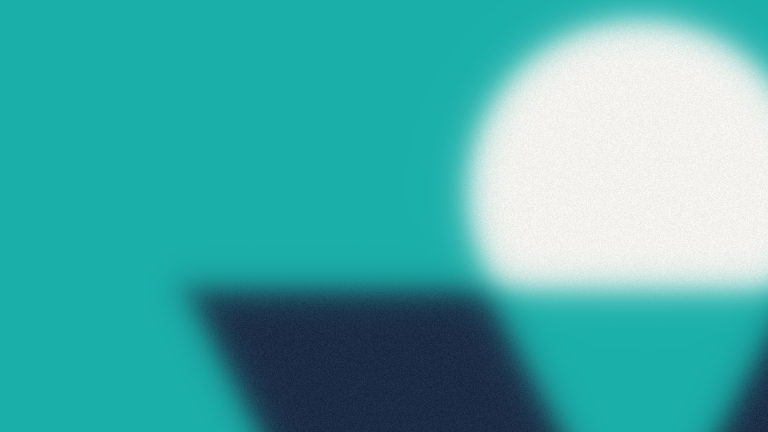
A WebGL 2 fragment shader for this background:

```glsl
#version 300 es
precision highp float;

uniform vec2 u_resolution;
out vec4 outColor;

// Colours
const vec3 TEAL = vec3(0.104, 0.688, 0.667);
const vec3 IVORY = vec3(0.957, 0.950, 0.936);
const vec3 NAVY = vec3(0.110, 0.170, 0.268);

// Layout, in canvas heights
const vec2 DISC_CENTER = vec2(1.4815, 0.5556);
const float DISC_RADIUS = 0.398;
const float HORIZON = 0.328;
const float INNER_WALL = 0.359;   // half width of the V at the horizon
const float OUTER_WALL = 1.047;   // half width of the bands at the horizon
const float INNER_SLOPE = 0.54;
const float OUTER_SLOPE = 0.50;

// Finish
const float BLUR = 0.034;
const float GRAIN_CELLS = 432.0;
const float GRAIN_AMOUNT = 0.045;

// Soft coverage of a shape from its signed distance (negative inside)
float coverage(float dist) {
    return 1.0 / (1.0 + exp(clamp(1.65 * dist / BLUR, -30.0, 30.0)));
}

// Signed distance to a slanted wall that narrows with depth
float wallDistance(float x, float depth, float halfWidth, float slope) {
    return (x - halfWidth + slope * depth) / sqrt(1.0 + slope * slope);
}

float hash(vec2 cell) {
    vec3 h = fract(cell.xyx * 0.1031);
    h += dot(h, h.yzx + 33.33);
    return fract((h.x + h.y) * h.z);
}

void main() {
    vec2 p = gl_FragCoord.xy / u_resolution.y;
    float mirroredX = abs(p.x - DISC_CENTER.x);
    float depth = HORIZON - p.y;
    float below = coverage(-depth);

    // Disc cut off at the horizon
    float disc = coverage(length(p - DISC_CENTER) - DISC_RADIUS) * (1.0 - below);

    // Mirrored slanted bands under the horizon
    float outer = coverage(wallDistance(mirroredX, depth, OUTER_WALL, OUTER_SLOPE));
    float inner = coverage(wallDistance(mirroredX, depth, INNER_WALL, INNER_SLOPE));
    float bands = below * outer * (1.0 - inner);

    vec3 color = TEAL + disc * (IVORY - TEAL) + bands * (NAVY - TEAL);

    // Fine grain on the disc and bands only
    float grain = hash(floor(p * GRAIN_CELLS)) - 0.5;
    color += grain * GRAIN_AMOUNT * (disc + bands);

    outColor = vec4(clamp(color, 0.0, 1.0), 1.0);
}
```
